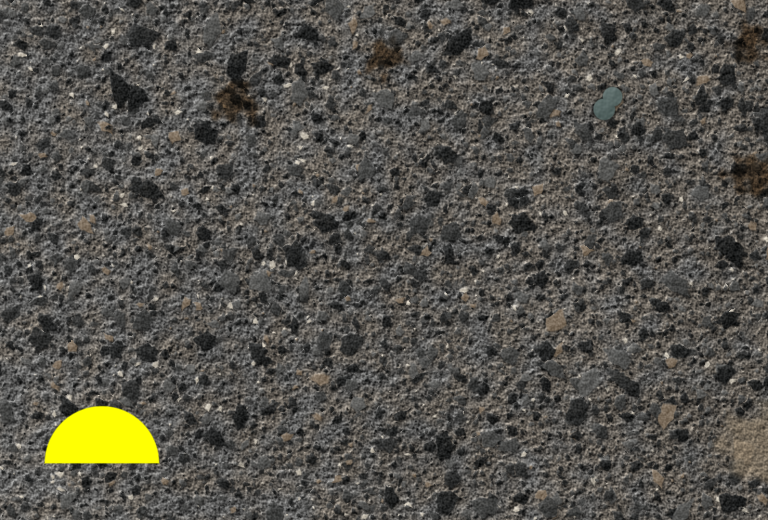
Write a Shadertoy shader that draws this texture.

```glsl
vec2 hash2(vec2 c) {
    vec3 q = fract(c.xyx * vec3(.1031, .1030, .0973));
    q += dot(q, q.yzx + 33.33);
    return fract((q.xx + q.yz) * q.zy);
}

vec2 heading(float a) { return vec2(cos(a), sin(a)); }

float corner(vec2 cell, vec2 offset) {
    return dot(heading(6.2832 * hash2(cell).x), offset);
}

float gradientNoise(vec2 p) {
    vec2 i = floor(p), f = p - i, e = vec2(1, 0);
    vec2 u = f * f * f * (f * (f * 6. - 15.) + 10.);
    return mix(mix(corner(i, f), corner(i + e, f - e), u.x),
               mix(corner(i + e.yx, f - e.yx), corner(i + 1., f - 1.), u.x), u.y);
}

float relief(vec2 p) {
    vec2 turned = mat2(.8, .6, -.6, .8) * p;
    return .5 * gradientNoise(p * 45.) + .4 * gradientNoise(turned * 92.)
         + .27 * gradientNoise(p * 170. + 31.);
}

// Nearest angular chip: distance, random shade, side facing the light
vec3 nearestChip(vec2 p, float scale, vec2 light) {
    vec2 cell = floor(p * scale), f = fract(p * scale);
    vec3 nearest = vec3(1, 0, 0);
    for (int n = 0; n < 9; n++) {
        vec2 offset = vec2(n % 3, n / 3) - 1.;
        vec2 id = cell + offset + scale * 7.;
        vec2 shape = hash2(id + 57.);
        vec2 q = f - offset - .15 - .7 * hash2(id);
        float turn = 6.2832 * shape.x;
        vec2 axis = heading(turn);
        vec2 local = vec2(dot(q, axis) * mix(.55, 1., hash2(id + 19.).x),
                          dot(q, vec2(-axis.y, axis.x)));
        float d = -1.;
        for (int k = 0; k < 5; k++) {
            float side = float(k);
            d = max(d, dot(local, heading(1.2566 * side + .9 * hash2(id + side * 7.3).x)));
        }
        d -= mix(.05, .29, shape.y * shape.y);
        if (d < nearest.x)
            nearest = vec3(d, hash2(id + 83.).y, dot(normalize(q + 1e-4), light));
    }
    nearest.x /= scale;
    return nearest;
}

void mainImage(out vec4 fragColor, in vec2 fragCoord) {
    vec2 p = fragCoord / iResolution.y;
    float soft = .7 / iResolution.y + .0006;
    vec2 light = normalize(vec2(-.5, .85));

    // Gritty binder lit from the upper left
    float slope = relief(p - light * .002) - relief(p + light * .002);
    float grit = gradientNoise(p * 240. + 9.);
    float broad = gradientNoise(p * 3.5 + 4.) + .6 * gradientNoise(p * 11.);
    float tone = .385 + .56 * slope + .2 * grit + .05 * broad - .02 * p.x;
    float cool = smoothstep(-.3, .5, gradientNoise(p * 20. + 60.) + .25 - .25 * p.x);
    vec3 color = tone * mix(vec3(1.07, 1.01, .93), vec3(1., 1., .99), cool);

    // Embedded stones, fine to coarse, with lit rims and cast shadows
    for (int layer = 0; layer < 3; layer++) {
        float scale = 62. / exp2(float(layer) * .95);
        vec2 warp = vec2(gradientNoise(p * 70.), gradientNoise(p * 70. + 40.)) * .004;
        vec3 chip = nearestChip(p + warp, scale, light);
        float rim = exp(-max(chip.x, 0.) / .0025);
        color *= 1. + rim * chip.z * (chip.z < 0. ? .55 : .22);
        vec3 stone = mix(vec3(.10, .105, .105), vec3(.41, .41, .40), chip.y * chip.y);
        if (chip.y > .93) stone = layer == 0 ? vec3(.78, .75, .69) : vec3(.49, .43, .36);
        stone += .18 * slope + .1 * grit;
        stone += .13 * max(chip.z, 0.) * exp(chip.x / .003);
        color = mix(color, stone, .92 * smoothstep(soft, -soft, chip.x));
    }

    // Brown stains in shallow hollows
    vec3 stains[4] = vec3[4](vec3(.45, .80, .045), vec3(1.45, .66, .05),
                             vec3(1.44, .92, .04), vec3(.74, .89, .04));
    for (int n = 0; n < 4; n++) {
        float d = length(p - stains[n].xy) / stains[n].z + gradientNoise(p * 40.);
        color = mix(color, color * vec3(.62, .53, .43), smoothstep(1.2, .4, d));
    }

    // Sandy patch and one smooth blue-green pebble
    float sand = length((p - vec2(1.45, .14)) * vec2(1., .9)) + .05 * gradientNoise(p * 24.);
    vec3 sandColor = vec3(.50, .45, .38) * (1. + .9 * slope + .3 * grit);
    color = mix(color, sandColor, .8 * smoothstep(.075, .035, sand));
    vec2 q = p - vec2(1.17, .80);
    float pebble = min(length(q + vec2(.008, .010)) - .021, length(q - vec2(.008, .014)) - .019);
    color *= 1. - .45 * exp(-max(pebble, 0.) / .003);
    vec3 pebbleColor = vec3(.34, .40, .39) + 2. * dot(q, light) + .12 * slope;
    color = mix(color, pebbleColor, smoothstep(soft, -soft, pebble));

    // Flat yellow half disc
    vec2 disc = p - vec2(.196, .109);
    float halfDisc = max(length(disc) - .110, -disc.y);
    color = mix(color, vec3(1., 1., .01), smoothstep(soft, -soft, halfDisc));
    fragColor = vec4(clamp(color, 0., 1.), 1.);
}
```
